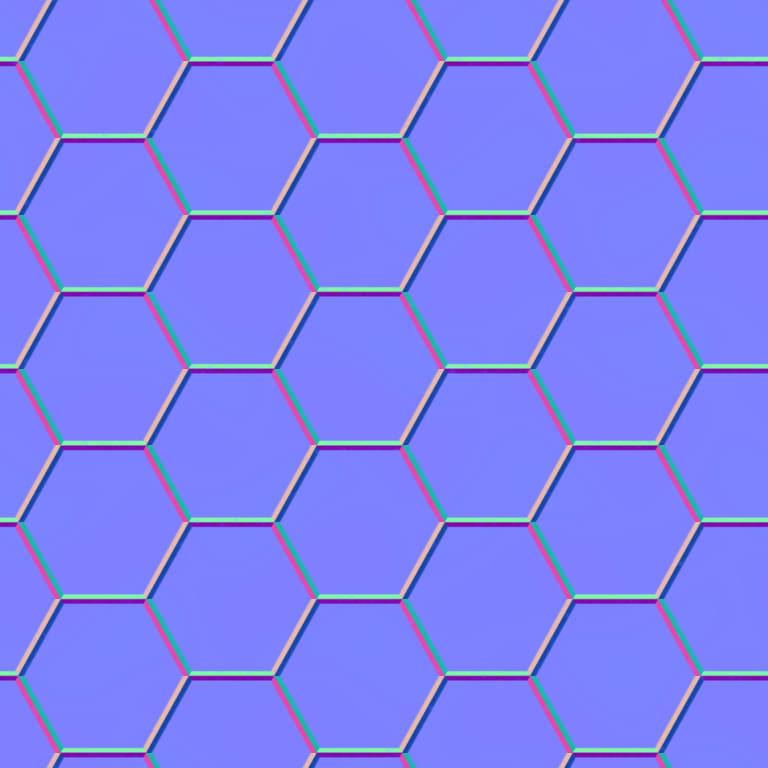
Give the GLSL for this texture map, as a Shadertoy shader.

```glsl
const vec2 SLANT = vec2(0.874, 0.486);

vec2 hash2(vec2 p) {
    return fract(sin(vec2(dot(p, vec2(127.1, 311.7)), dot(p, vec2(269.5, 183.3)))) * 4375.85);
}

// Offset from the nearest center of a rectangular lattice
vec2 latticeOffset(vec2 p, vec2 period) {
    return (fract(p / period + 0.5) - 0.5) * period;
}

// Inside distances to the slanted (x) and horizontal (y) sides
vec2 sideDistances(vec2 p) {
    return vec2(0.0972 - dot(abs(p), SLANT), 0.1 - abs(p.y));
}

// Sparse cellular chips that tile with the canvas
float chips(vec2 uv, float cells) {
    vec2 p = uv * cells;
    float wear = 0.0;
    for (int y = -1; y <= 1; y++)
    for (int x = -1; x <= 1; x++) {
        vec2 id = floor(p) + vec2(x, y);
        vec2 rnd = hash2(mod(id, cells));
        float strength = smoothstep(0.55, 1.0, hash2(mod(id, cells) + 41.0).x);
        float spot = 1.0 - smoothstep(0.08, 0.34, length(p - id - rnd));
        wear = max(wear, strength * spot);
    }
    return wear;
}

void mainImage(out vec4 fragColor, in vec2 fragCoord) {
    vec2 uv = fragCoord / iResolution.xy;
    float pixel = 1.0 / min(iResolution.x, iResolution.y);

    // Two interleaved lattices form the honeycomb
    vec2 period = vec2(1.0 / 3.0, 0.2);
    vec2 p = latticeOffset(uv - vec2(0.1347, 0.12), period);
    vec2 q = latticeOffset(uv - vec2(0.1347, 0.12) - 0.5 * period, period);
    vec2 sides = sideDistances(p);
    vec2 otherSides = sideDistances(q);
    if (min(otherSides.x, otherSides.y) > min(sides.x, sides.y)) {
        p = q;
        sides = otherSides;
    }
    float d = min(sides.x, sides.y);

    // Bevel direction, blended at the corners and across the seam
    float horizontal = smoothstep(-pixel, pixel, sides.x - sides.y);
    vec2 facing = vec2(p.x < 0.0 ? -1.0 : 1.0, p.y < 0.0 ? 1.0 : -1.0);
    vec2 bevel = facing * mix(SLANT, vec2(0.0, 1.0), horizontal);
    bevel *= clamp(d / (0.8 * pixel), 0.0, 1.0);

    // Worn groove walls
    float along = mix(uv.y, uv.x, horizontal) * 6.2832;
    float streaks = sin(along * 67.0 + 3.0 * sin(along * 11.0)) * sin(along * 41.0 + uv.y * 9.0);
    float wear = chips(uv, 72.0);
    float tilt = 0.93 + 0.025 * streaks - 0.16 * wear;
    vec3 wall = 0.5 + 0.5 * vec3(bevel * tilt, sqrt(1.0 - tilt * tilt) - 0.03);

    // Nearly flat faces with a faint undulation
    vec2 wave = uv * 6.2832;
    float sway = sin(wave.x * 3.0 + 2.0 * sin(wave.y * 2.0)) + sin(wave.y * 5.0 + sin(wave.x * 4.0));
    vec3 face = vec3(0.49, 0.508, 1.0) + vec3(0.004, -0.004, 0.0) * sway;

    // Soft outer rim, slightly wider on the slanted sides
    float rim = mix(0.0085, 0.0075, horizontal);
    float groove = 1.0 - smoothstep(0.0047, max(rim, 0.0047 + pixel), d);
    fragColor = vec4(mix(face, wall, groove), 1.0);
}
```
